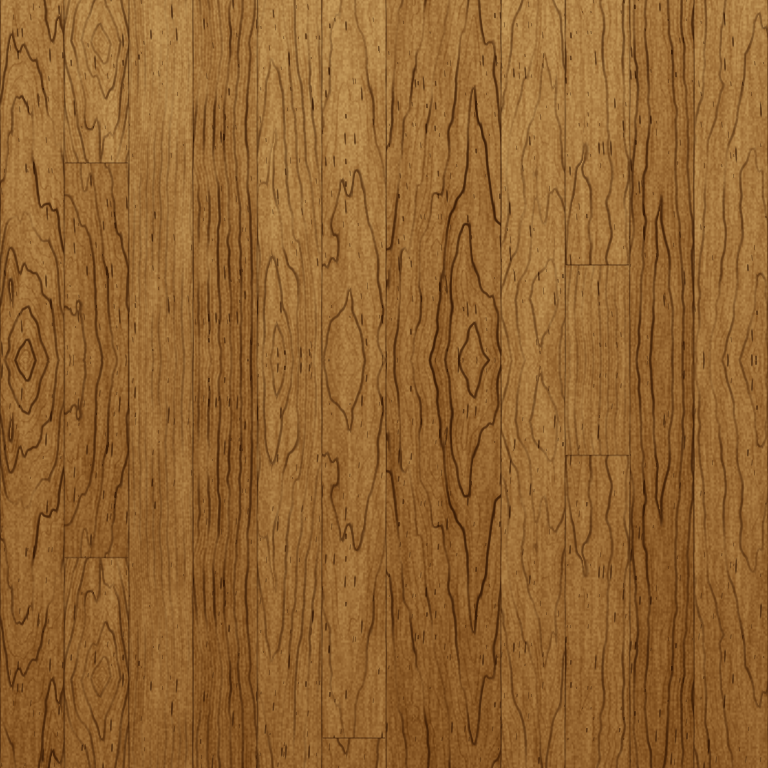
Reproduce this texture procedurally as a three.js fragment shader.

```glsl
// Varnished floor of eleven upright wood planks, mirrored about a level axis.
// Growth rings are contours of a warped, stretched distance to each plank's
// heart; seams, butt joints, pores, fibres and a light falloff finish it.
#define PLANK_W 0.0838
#define WIDE_END 0.6523
#define MIRROR_Y 0.531
#define LINE_W 0.0028
#define SEAM_W 0.0019
#define JAG 0.11
#define SPECKLE 0.28
#define CONTRAST 0.75
#define DARK vec3(0.38, 0.21, 0.05)
#define LIGHT vec3(0.73, 0.56, 0.32)
#define INK vec3(0.21, 0.10, 0.02)

varying vec2 vUv;

// Heart: x across the plank, y off the mirror axis; reach: first half height
struct Grain { vec2 heart; float density, reach, ink, tone; };

float hash(vec2 p) {
  vec3 q = fract(vec3(p.xyx) * 0.1031);
  q += dot(q, q.yzx + 33.33);
  return fract((q.x + q.y) * q.z);
}

float noise(vec2 p) {
  vec2 i = floor(p), f = fract(p);
  f = f * f * (3.0 - 2.0 * f);
  return mix(mix(hash(i), hash(i + vec2(1, 0)), f.x),
             mix(hash(i + vec2(0, 1)), hash(i + vec2(1, 1)), f.x), f.y);
}

// Character of each board; planks 1 and 8 change beyond their joints
Grain grainOf(float id, bool beyond) {
  if (id < 0.5) return Grain(vec2(0.38, 0.0), 56.0, 0.03, 0.85, 0.0);
  if (id < 1.5 && beyond) return Grain(vec2(0.6, 0.414), 85.0, 0.025, 0.55, 0.08);
  if (id < 1.5) return Grain(vec2(0.0, 0.0), 46.0, 0.08, 0.75, -0.07);
  if (id < 2.5) return Grain(vec2(-1.5, 0.0), 105.0, 1.8, 0.3, 0.06);
  if (id < 3.5) return Grain(vec2(1.0, 0.0), 75.0, 0.6, 0.75, -0.1);
  if (id < 4.5) return Grain(vec2(0.27, 0.0), 90.0, 0.05, 0.55, 0.06);
  if (id < 5.5) return Grain(vec2(0.42, 0.0), 40.0, 0.1, 0.65, 0.0);
  if (id < 6.5) return Grain(vec2(0.757, 0.0), 48.0, 0.06, 1.0, -0.13);
  if (id < 7.5) return Grain(vec2(0.7, 0.08), 56.0, 0.055, 0.5, 0.05);
  if (id < 8.5 && beyond) return Grain(vec2(0.25, 0.0), 48.0, 0.3, 0.65, 0.04);
  if (id < 8.5) return Grain(vec2(-1.0, 0.0), 100.0, 1.8, 0.35, 0.1);
  if (id < 9.5) return Grain(vec2(0.5, 0.0), 66.0, 0.25, 0.8, -0.1);
  return Grain(vec2(0.85, 0.0), 50.0, 0.09, 0.5, 0.06);
}

// Ring number at p, where p.x runs from the plank's left edge
float rings(vec2 p, Grain g, float width, float seed) {
  vec2 q = p - vec2(g.heart.x * width, g.heart.y), s = p + seed;
  float away = smoothstep(-0.03, 0.14, abs(q.y));
  float sway = min(45.0 / g.density, 1.0);
  q.x += 0.016 * (noise(s * vec2(12.0, 9.0)) - 0.5);
  q.x += 0.008 * sway * (noise(s * vec2(30.0, 26.0)) - 0.5);
  q.x += 0.004 * sway * (noise(s * vec2(80.0, 70.0)) - 0.5);
  q.y += JAG * away * (noise(s * vec2(75.0, 9.0)) - 0.5);
  q.y += 0.02 * away * (noise(s * vec2(190.0, 30.0)) - 0.5);
  float across = pow(abs(q.x) * g.density + 0.0001, 1.4);
  return pow(across + pow(abs(q.y) / g.reach + 0.0001, 0.95), 0.714);
}

// Short upright pores scattered one per cell
float pores(vec2 p, float amount) {
  vec2 cell = floor(p), f = fract(p);
  float x = 0.3 + 0.4 * hash(cell + 19.0), tall = 0.12 + 0.33 * hash(cell + 43.0);
  float dx = abs(f.x - x + 0.3 * (f.y - 0.5));
  return step(1.0 - amount, hash(cell + 71.0)) * (1.0 - smoothstep(0.1, 0.3, dx))
         * (1.0 - smoothstep(tall * 0.5, tall, abs(f.y - 0.5)));
}

void main() {
  // Plank layout: six narrow, one wide, four narrow
  float x = vUv.x, away = abs(vUv.y - MIRROR_Y);
  bool late = x >= WIDE_END;
  float start = late ? WIDE_END : 0.0, last = late ? 3.0 : 6.0;
  float n = min(floor((x - start) / PLANK_W), last), left = start + n * PLANK_W;
  float id = late ? n + 7.0 : n;
  float width = n < last ? PLANK_W : (late ? 1.0 : WIDE_END) - left;
  float joint = id == 1.0 ? 0.257 : id == 8.0 ? 0.124 : id == 5.0 ? 0.492 : 9.0;
  bool beyond = away > joint;
  Grain g = grainOf(id, beyond);
  float seed = id * 7.31 + (beyond ? 3.7 : 0.0);
  vec2 p = vec2(x - left, away), s = p + seed;

  // Broken ring lines of even width, stained on one side, faint rings between
  float e = 0.0008, r = rings(p, g, width, seed);
  vec2 slope = vec2(rings(p + vec2(e, 0), g, width, seed),
                    rings(p + vec2(0, e), g, width, seed)) - r;
  float steep = max(length(slope) / e, 4.0), ring = floor(r + 0.5);
  float d = (r - ring) / steep, near = 1.0 - smoothstep(1.5, 4.5, r);
  float gaps = smoothstep(0.2, 0.75, noise(s * vec2(55.0, 17.0)));
  float wear = mix(0.55, 1.0, hash(vec2(ring, id + 5.0))) * step(0.5, ring);
  wear = g.ink * mix(wear * (0.12 + 0.88 * gaps), step(0.5, ring), 0.6 * near * g.ink);
  float line = (1.0 - smoothstep(0.0003, LINE_W, abs(d))) * wear;
  float stain = exp(-abs(d) / (d < 0.0 ? 0.007 : 0.003)) * wear;
  float between = abs(fract(3.0 * r + 0.5) - 0.5) / (3.0 * steep);
  float fine = (1.0 - smoothstep(0.0002, 0.002, between))
             * noise(s * vec2(50.0, 18.0)) * (0.25 + 0.25 * g.ink);

  // Body tone, fibres and falling light
  float tone = 0.74 + CONTRAST * (g.tone + 0.48 * (vUv.y - 0.5));
  tone -= 0.4 * pow(abs(x - 0.5), 2.0) + 0.26 * stain + 0.4 * fine;
  tone += 0.22 * (noise(s * vec2(290.0, 18.0)) - 0.5);
  tone += 0.10 * (noise(s * vec2(60.0, 7.0)) - 0.5);
  tone += SPECKLE * (noise(vUv * vec2(420.0, 340.0)) - 0.5);
  tone = clamp(tone, -0.2, 1.15);
  vec3 color = mix(DARK, LIGHT, tone);
  color -= vec3(0.0, 0.018, 0.02) * max(4.0 * tone * (1.0 - tone), 0.0);

  // Dark marks: rings, pores, seams and joints
  float pore = max(pores(s * vec2(190.0, 34.0), 0.02 + 0.04 * g.ink),
                   0.6 * pores(s * vec2(260.0, 75.0) + 9.0, 0.04));
  float seam = 1.0 - smoothstep(0.0004, SEAM_W, min(p.x, width - p.x));
  float butt = 1.0 - smoothstep(0.0004, SEAM_W, abs(away - joint));
  seam *= 0.2 + 0.4 * noise(vec2(id * 5.0, vUv.y * 40.0));
  color = mix(color, INK, min(0.95 * line + 0.6 * pore, 0.92));
  gl_FragColor = vec4(mix(color, INK, max(seam, butt * 0.35)), 1.0);
}
```
